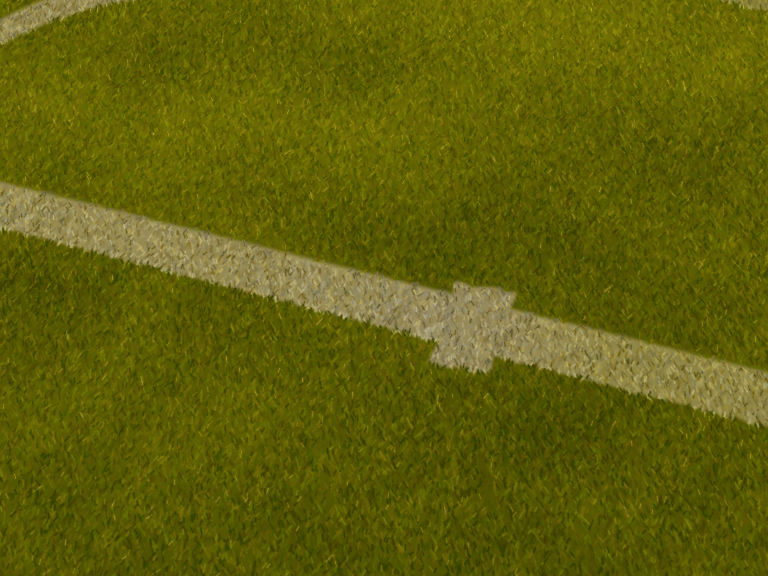
A WebGL 1 fragment shader for this texture:

```glsl
precision highp float;
// Artificial turf crossed by a worn, painted stripe with a square mark on it.
// Layers of scattered blades give the fibre texture and fray the paint edges;
// soft elliptical patches and layered sines vary the light over the grass.
uniform vec2 u_resolution;

vec2 hash2(vec2 p) {
  vec3 q = fract(p.xyx * vec3(0.1031, 0.1030, 0.0973));
  q += dot(q, q.yzx + 33.33);
  return fract((q.xx + q.yz) * q.zy);
}

// One soft, tilted blade per cell: coverage, tone and hue of the top blade.
vec3 bladeLayer(vec2 p, float softness) {
  vec2 cell = floor(p);
  vec3 result = vec3(0.0, 0.5, 0.5);
  for (int j = -1; j <= 1; j++) {
    for (int i = -1; i <= 1; i++) {
      vec2 id = cell + vec2(float(i), float(j));
      vec2 seed = hash2(id);
      vec2 look = hash2(id + 71.7);
      float angle = (look.x - 0.36) * 1.5;
      vec2 axis = vec2(sin(angle), cos(angle));
      vec2 d = p - id - seed;
      float along = clamp(dot(d, axis), -0.42, 0.42);
      float dist = length(d - axis * along);
      float cover = 1.0 - smoothstep(0.0, 0.34 + softness, dist);
      result.yz = mix(result.yz, vec2(look.y, hash2(id + 13.1).x), cover);
      result.x = max(result.x, cover);
    }
  }
  return result;
}

// Soft elliptical patch of light or shade.
float patchAt(vec2 p, vec2 center, vec2 radius) {
  vec2 d = (p - center) / radius;
  return exp(-dot(d, d));
}

// Antialiased band: positive inside the given half width.
float band(float offset, float halfWidth, float blur) {
  return smoothstep(-blur, blur, halfWidth - abs(offset));
}

void main() {
  vec2 p = gl_FragCoord.xy / u_resolution.y;
  float pixel = 1.0 / u_resolution.y;

  // Blades shrink with distance towards the top.
  vec2 ground = p * (1.0 + 0.25 * p.y);
  float tone = 0.5;
  float hue = 0.5;
  float fray = 0.0;
  float glint = 0.0;
  for (int k = 0; k < 3; k++) {
    float layer = float(k);
    float density = 48.0 + 26.0 * layer;
    vec3 blade = bladeLayer(ground * density + layer * vec2(37.3, 19.1), pixel * density * 0.4);
    tone = mix(tone, blade.y, blade.x * 0.68);
    hue = mix(hue, blade.z, blade.x * 0.68);
    fray += (blade.y - 0.5) * blade.x;
    glint = max(glint, blade.x * blade.x * smoothstep(0.91, 1.0, blade.y) * blade.z);
  }

  // Broad light and shade on the turf.
  float light = 0.02 * sin(p.x * 17.0 + 3.0 * sin(p.y * 11.0))
              + 0.02 * sin(p.y * 23.0 - p.x * 9.0 + 2.0 * sin(p.x * 13.0));
  light += 0.12 * smoothstep(0.25, 0.85, p.y) - 0.05;
  light += 0.12 * patchAt(p, vec2(0.88, 0.97), vec2(0.30, 0.12));
  light += 0.08 * patchAt(p, vec2(0.18, 0.80), vec2(0.20, 0.08));
  light += 0.08 * patchAt(p, vec2(0.55, 0.78), vec2(0.24, 0.10));
  light += 0.07 * patchAt(p, vec2(1.22, 0.90), vec2(0.20, 0.14));
  light += 0.06 * patchAt(p, vec2(0.25, 0.27), vec2(0.30, 0.10));
  light -= 0.13 * patchAt(p, vec2(0.60, 0.89), vec2(0.17, 0.06));
  light -= 0.11 * patchAt(p, vec2(0.25, 0.90), vec2(0.11, 0.06));
  light -= 0.13 * patchAt(p, vec2(1.13, 0.73), vec2(0.19, 0.10));
  light -= 0.12 * patchAt(p, vec2(0.80, 0.58), vec2(0.25, 0.08));
  light -= 0.10 * patchAt(p, vec2(1.05, 0.46), vec2(0.18, 0.06));
  light -= 0.12 * patchAt(p, vec2(0.92, 0.24), vec2(0.26, 0.09));
  light -= 0.12 * patchAt(p, vec2(0.05, 0.53), vec2(0.18, 0.07));
  light -= 0.08 * patchAt(p, vec2(0.65, 0.0), vec2(0.70, 0.12));

  float grassTone = clamp(0.49 + (tone - 0.5) * 1.40 + light * 1.6, -0.1, 1.35);
  vec3 grass = mix(vec3(0.245, 0.260, 0.0), vec3(0.475, 0.465, 0.020), grassTone);
  grass += vec3(0.12, -0.01, 0.04) * (hue - 0.5);
  grass += vec3(0.13, 0.12, 0.12) * glint;

  // Main stripe, widening slightly to the right.
  vec2 edge = p + vec2(fray * 0.006, fray * 0.008);
  float blur = 0.0035 + pixel;
  float stripe = band(edge.y - 0.645 + 0.254 * edge.x, 0.040 + 0.0058 * edge.x, blur);

  // Slanted square mark straddling the stripe, with uneven sides.
  vec2 m = edge - vec2(0.821, 0.431);
  m += 0.002 * vec2(sin(m.y * 90.0), sin(m.x * 110.0 + 1.0));
  float mark = band(m.x - 0.31 * m.y, 0.055, blur) * band(m.y + 0.16 * m.x, 0.074, blur);

  // Curved paint in the upper left and a faint corner in the upper right.
  float curve = 0.944 + 0.52 * edge.x - 0.78 * edge.x * edge.x;
  float arc = band(edge.y - curve, 0.022, blur) * step(edge.x, 0.35);
  float corner = smoothstep(-blur, blur, edge.y - 1.0 + (edge.x - 1.255) * 0.28);
  float paint = max(max(stripe, mark), max(arc, corner * 0.8));

  float paintTone = clamp(0.52 + (tone - 0.5) * 1.60, -0.15, 1.25);
  vec3 painted = mix(vec3(0.455, 0.405, 0.200), vec3(0.705, 0.665, 0.440), paintTone);
  painted += vec3(0.07, 0.0, -0.22) * (hue - 0.5);
  painted += vec3(0.0, 0.0, 0.04) * patchAt(p, vec2(0.76, 0.44), vec2(0.18, 0.12));
  painted -= vec3(0.025, 0.02, 0.06) * smoothstep(0.85, 1.1, p.x);
  painted += vec3(0.05, 0.05, 0.10) * glint;
  // Green fibres show through where the paint is thin.
  float worn = (1.0 - smoothstep(0.12, 0.32, tone)) * 0.35;

  gl_FragColor = vec4(mix(grass, painted, paint * (1.0 - worn)), 1.0);
}
```
